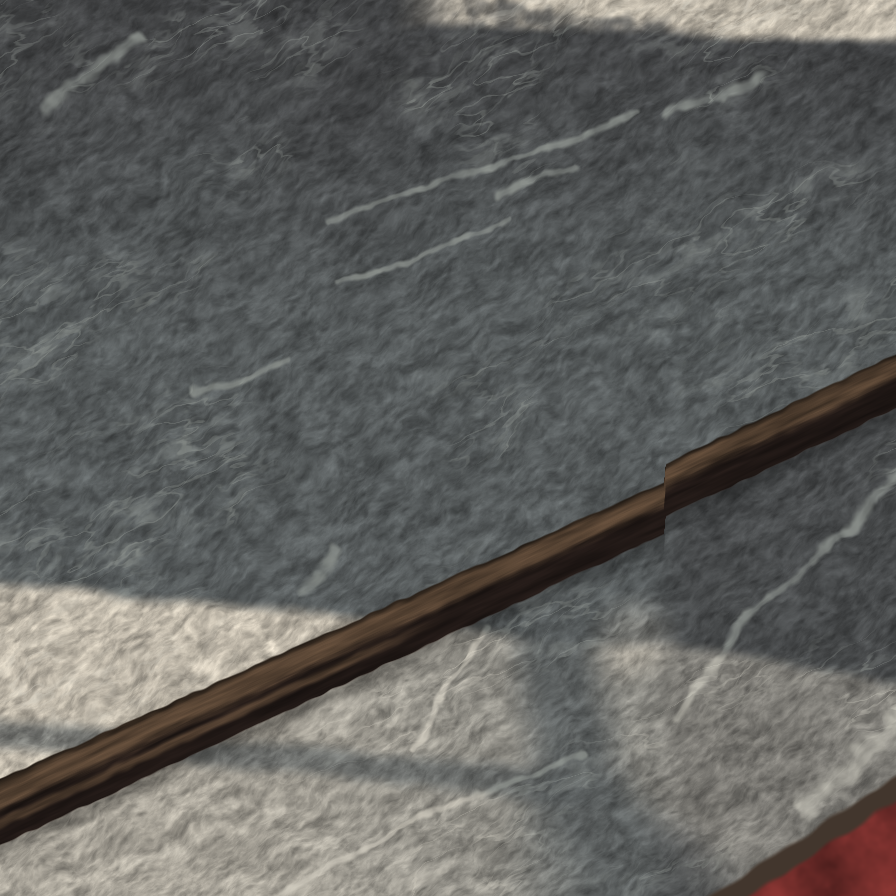
This texture is drawn by a WebGL 2 fragment shader. Its source:

```glsl
#version 300 es
precision highp float;
// Veined grey slate in broken sunlight, crossed by a dark bronze rail, with a red corner.
uniform vec2 u_resolution;
out vec4 fragColor;

const vec3 SLATE_DARK = vec3(0.26, 0.265, 0.27);
const vec3 SLATE = vec3(0.335, 0.352, 0.355);
const vec3 SUNLIT = vec3(0.73, 0.70, 0.645);
const vec3 VEIN = vec3(0.57, 0.59, 0.57);
const vec3 VEIN_SUNLIT = vec3(0.82, 0.80, 0.75);
const vec3 BRONZE = vec3(0.32, 0.25, 0.19);
const vec3 RAIL_DARK = vec3(0.12, 0.09, 0.08);
const vec3 RED = vec3(0.43, 0.17, 0.16);

float hash(vec2 p) {
  vec3 q = fract(p.xyx * vec3(0.1031, 0.1030, 0.0973));
  q += dot(q, q.yzx + 33.33);
  return fract((q.x + q.y) * q.z);
}

float noise(vec2 p) {
  vec2 i = floor(p), f = fract(p);
  f = f * f * (3.0 - 2.0 * f);
  return mix(mix(hash(i), hash(i + vec2(1, 0)), f.x),
             mix(hash(i + vec2(0, 1)), hash(i + 1.0), f.x), f.y);
}

float fbm(vec2 p) {
  float sum = 0.0, amp = 0.53;
  for (int i = 0; i < 4; i++) {
    sum += amp * noise(p);
    p = mat2(1.6, 1.2, -1.2, 1.6) * p + 17.3;
    amp *= 0.5;
  }
  return sum;
}

vec2 rotate(vec2 p, float a) {
  return vec2(cos(a) * p.x + sin(a) * p.y, cos(a) * p.y - sin(a) * p.x);
}

// 1 below the edge, 0 above it
float below(float y, float edge, float soft) {
  return 1.0 - smoothstep(-soft, soft, y - edge);
}

// 1 near zero, fading to 0 at the given radius
float near(float d, float radius) {
  return 1.0 - smoothstep(radius * 0.2, radius, abs(d));
}

// Ragged streak from a to b
float vein(vec2 p, vec2 a, vec2 b, float width) {
  vec2 ab = b - a;
  float t = clamp(dot(p - a, ab) / dot(ab, ab), 0.0, 1.0);
  float rough = noise(p * 90.0);
  return near(length(p - a - ab * t), width * (0.5 + rough) + 0.001) * (0.45 + 0.55 * rough);
}

// Thin wandering threads along the level line of stretched noise
float threads(vec2 p, float angle, vec2 scale) {
  return near(fbm(rotate(p, angle) * scale) - 0.55, 0.035);
}

// Sunlight falling on the slab, 0 in shade to 1 in full sun
float sunlight(vec2 p, float underRail) {
  float x = p.x, y = p.y;
  float top = smoothstep(0.43, 0.53, x) * (1.0 - below(y, 0.968 - 0.016 * smoothstep(0.6, 1.0, x), 0.008));
  top *= 1.0 - 0.8 * vein(p, vec2(0.52, 0.988), vec2(0.73, 0.962), 0.02);
  float edge = mix(0.349 - 0.10 * x, 0.277 - 0.13 * (x - 0.742), smoothstep(0.735, 0.748, x));
  float low = below(y, edge, 0.010);
  low *= 1.0 - underRail * mix(0.22, 0.57, smoothstep(0.15, 0.80, x));
  // Upright shadow, flaring at the foot
  float flare = 1.0 - smoothstep(0.0, 0.16, y);
  float middle = 0.653 - 0.10 * y + 0.06 * flare;
  low *= 1.0 - 0.88 * near(x - middle, 0.075 + 0.10 * flare);
  // Long shadow running across the slab
  low *= 1.0 - 0.7 * near(y - 0.183 + 0.098 * x, 0.026) * (1.0 - smoothstep(0.60, 0.72, x));
  // Shade beneath the rail and the bright gap beside it
  low *= 1.0 - 0.8 * smoothstep(0.52, 0.60, x) * smoothstep(0.285, 0.325, y);
  low += 0.30 * near(length(p - vec2(0.705, 0.285)), 0.06);
  return clamp(top + low, 0.0, 1.0);
}

vec3 slab(vec2 p, float underRail) {
  vec2 warped = p + 0.018 * (vec2(fbm(p * 22.0), fbm(p * 22.0 + 9.0)) - 0.5);
  float sun = sunlight(p + 0.02 * (fbm(p * 12.0) - 0.5), underRail);
  float streak = fbm(rotate(warped, 0.42) * vec2(28.0, 75.0));
  float fine = fbm(rotate(warped, 0.7) * vec2(90.0, 190.0));
  float shade = 1.0 - smoothstep(0.6, 1.0, p.y + 0.2 * (fbm(p * 5.0) - 0.5));
  shade *= 1.0 - 0.7 * underRail * smoothstep(0.7, 0.78, p.x);
  vec3 col = mix(mix(SLATE_DARK, SLATE, shade), SUNLIT, sun);
  col *= 1.0 + 0.42 * (streak - 0.5) + 0.55 * (fine - 0.5);
  // Mineral patches and threads
  float patches = smoothstep(0.42, 0.68, fbm(rotate(p, 0.45) * vec2(7.0, 13.0) + 3.0));
  float marks = threads(warped, 0.45, vec2(13.0, 48.0)) * patches;
  marks += 0.5 * threads(warped, 0.75, vec2(9.0, 42.0)) * max(patches, sun);
  marks += 0.7 * smoothstep(0.56, 0.72, streak) * patches;
  // Long veins, upper slab
  float v = vein(warped, vec2(0.378, 0.684), vec2(0.573, 0.755), 0.004);
  v = max(v, vein(warped, vec2(0.365, 0.750), vec2(0.612, 0.837), 0.004));
  v = max(v, vein(warped, vec2(0.612, 0.837), vec2(0.710, 0.873), 0.005));
  v = max(v, vein(warped, vec2(0.56, 0.785), vec2(0.64, 0.815), 0.006));
  v = max(v, vein(warped, vec2(0.745, 0.872), vec2(0.850, 0.912), 0.009));
  v = max(v, vein(warped, vec2(0.215, 0.564), vec2(0.325, 0.594), 0.004));
  v = max(v, vein(warped, vec2(0.05, 0.88), vec2(0.15, 0.955), 0.009));
  v = max(v, vein(warped, vec2(0.34, 0.34), vec2(0.37, 0.39), 0.009));
  // Long veins, lower slab
  v = max(v, vein(warped, vec2(0.755, 0.200), vec2(0.835, 0.312), 0.006));
  v = max(v, vein(warped, vec2(0.835, 0.312), vec2(0.900, 0.365), 0.006));
  v = max(v, vein(warped, vec2(0.900, 0.365), vec2(1.0, 0.465), 0.007));
  v = max(v, vein(warped, vec2(0.900, 0.095), vec2(1.01, 0.205), 0.018));
  v = max(v, vein(warped, vec2(0.31, 0.0), vec2(0.48, 0.095), 0.004));
  v = max(v, vein(warped, vec2(0.48, 0.095), vec2(0.65, 0.155), 0.004));
  v = max(v, vein(warped, vec2(0.46, 0.165), vec2(0.54, 0.300), 0.004));
  vec3 veinColour = mix(VEIN, VEIN_SUNLIT, smoothstep(0.1, 0.6, sun));
  return mix(col, veinColour, clamp(0.32 * marks + 0.85 * v, 0.0, 0.9));
}

// Rail profile: across is 0 at the lower edge and 1 at the upper edge
vec3 rail(vec2 p, float across) {
  float grain = fbm(rotate(p, 0.44) * vec2(16.0, 190.0));
  vec3 col = mix(RAIL_DARK, BRONZE, smoothstep(0.43, 0.66, across + 0.1 * (grain - 0.5)));
  float ridge = near(across - 0.34, 0.12) * (1.0 - smoothstep(0.38, 0.52, p.x));
  col = mix(col, BRONZE, 0.8 * ridge);
  col *= 1.0 - 0.5 * smoothstep(0.88, 1.0, across);
  return col * (0.6 + 0.8 * grain);
}

void main() {
  vec2 p = gl_FragCoord.xy / u_resolution;
  float aa = 1.2 / u_resolution.y;
  // Rail edges, stepped at the seam
  float seam = smoothstep(-aa, aa, p.x - 0.742);
  float wobble = 0.003 * (noise(p * 70.0) - 0.5);
  float upper = mix(0.130 + 0.448 * p.x, 0.128 + 0.477 * p.x, seam) + wobble;
  float lower = mix(0.056 + 0.470 * p.x, 0.075 + 0.469 * p.x, seam) + wobble;
  float underRail = below(p.y, lower, aa);
  vec3 col = slab(p, underRail);
  col *= 1.0 - 0.25 * underRail * near(lower - p.y, 0.025);
  // Red corner behind a brown border
  float corner = 0.65 * (p.x - 0.794) + 0.006 * (noise(p * 40.0) - 0.5);
  col = mix(col, SLATE_DARK * vec3(1.0, 0.8, 0.65), below(p.y, corner, 0.004));
  vec3 red = RED * (0.5 + fbm(p * 22.0));
  col = mix(col, red, below(p.y, corner - 0.027, 0.004));
  float mask = below(p.y, upper, aa) * (1.0 - underRail);
  col = mix(col, rail(p, (p.y - lower) / (upper - lower)), mask);
  fragColor = vec4(col, 1.0);
}
```
